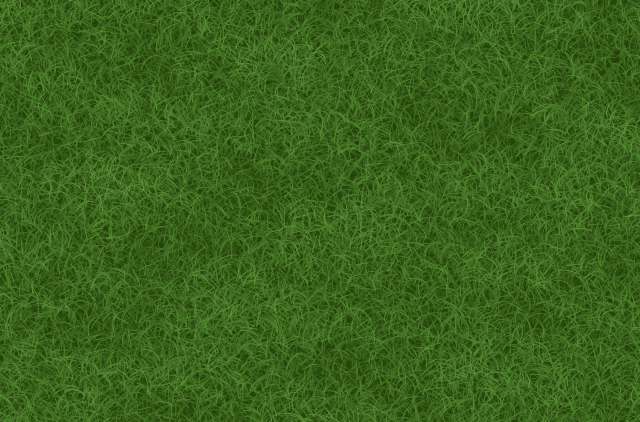
A Shadertoy shader for this texture:

```glsl
#define CELLS 34.0
#define LAYERS 16
#define BLADE_HALF_WIDTH 0.05
#define BLADE_OPACITY 0.8
#define MAX_BEND 0.55
#define BASE_SHADE 0.165
#define DEPTH_SHADE 0.6
#define SHADE_VARIATION 0.46
#define PATCH_STRENGTH 0.042
#define SOIL vec3(0.145, 0.26, 0.035)
#define SHADOW_GREEN vec3(0.12, 0.235, 0.022)
#define LIGHT_GREEN vec3(0.37, 0.595, 0.23)

vec4 hash4(vec2 p) {
    vec4 q = fract(p.xyxy * vec4(0.1031, 0.1030, 0.0973, 0.1099));
    q += dot(q, q.wzxy + 33.33);
    return fract((q.xxyz + q.yzzw) * q.zywx);
}

// Coverage of one arched blade, centred at the origin.
float blade(vec2 p, float angle, float bend, float halfLength, float pixel) {
    vec2 along = vec2(cos(angle), sin(angle));
    float x = dot(p, along);
    float y = dot(p, vec2(-along.y, along.x));
    float arch = bend * (x * x - 0.3 * halfLength * halfLength);
    float dist = abs(y - arch) / sqrt(1.0 + 4.0 * bend * bend * x * x);
    float taper = 1.0 - 0.45 * smoothstep(-halfLength, halfLength, x);
    float width = BLADE_HALF_WIDTH * taper;
    float ends = 1.0 - smoothstep(halfLength * 0.75, halfLength, abs(x));
    return ends * (1.0 - smoothstep(width - 0.6 * pixel, width + 0.6 * pixel, dist));
}

// Clumps of brighter and darker grass at three scales, as layered sines.
float patches(vec2 p) {
    float sum = 0.0;
    float amplitude = 0.9;
    for (int octave = 0; octave < 3; octave++) {
        sum += amplitude * (sin(p.x * 11.0 + 2.0 * sin(p.y * 8.0)) + sin(p.y * 13.0 - p.x * 6.0 + 1.7));
        p = mat2(0.8, 0.6, -0.6, 0.8) * p * 2.1 + 3.7;
        amplitude *= 0.75;
    }
    return sum;
}

void mainImage(out vec4 fragColor, in vec2 fragCoord) {
    vec2 uv = fragCoord / iResolution.y;
    float pixel = CELLS / iResolution.y;
    float patchShade = PATCH_STRENGTH * patches(uv);
    vec3 color = SOIL;

    // Blades pile up from the dark base to the lit tips.
    for (int layer = 0; layer < LAYERS; layer++) {
        float depth = float(layer) / float(LAYERS - 1);
        float layerShade = BASE_SHADE + DEPTH_SHADE * depth + patchShade;
        vec2 seed = float(layer) * vec2(137.0, 71.0) + 19.0;
        vec2 p = uv * CELLS + hash4(seed).xy * 7.0;
        vec2 cell = floor(p);

        for (int j = -1; j <= 1; j++)
        for (int i = -1; i <= 1; i++) {
            vec2 id = cell + vec2(i, j);
            vec4 place = hash4(id + seed);
            vec4 form = hash4(id + seed + 411.0);
            float angle = 1.57 + (place.z - 0.5) * 3.0;
            float bend = -sign(cos(angle)) * MAX_BEND * form.x;
            float halfLength = mix(0.6, 0.98, form.y);
            float cover = blade(p - id - place.xy, angle, bend, halfLength, pixel);
            float shade = layerShade + SHADE_VARIATION * (form.z - 0.5);
            vec3 green = mix(SHADOW_GREEN, LIGHT_GREEN, clamp(shade, 0.0, 1.0));
            color = mix(color, green, cover * BLADE_OPACITY);
        }
    }
    fragColor = vec4(color, 1.0);
}
```
